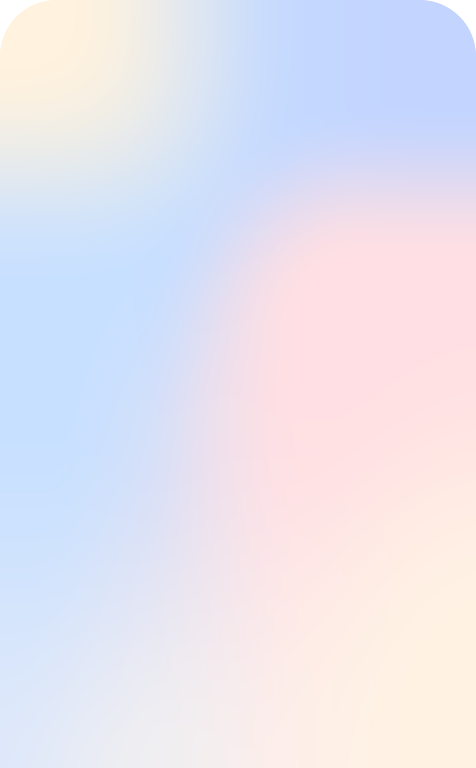
Reproduce this background procedurally as a Shadertoy shader.

```glsl
// Soft pastel gradient card: blue ground, cream and pink glows, rounded top corners.

const float HEIGHT = 1.61; // card height in card widths

// Signed distance to a quarter plane (right of and below corner) with a rounded corner.
float roundedQuarter(vec2 p, vec2 corner, float radius) {
    vec2 d = vec2(corner.x - p.x, p.y - corner.y) + radius;
    return length(max(d, 0.0)) + min(max(d.x, d.y), 0.0) - radius;
}

// Falls softly from 1 inside to 0 outside.
float glow(float inner, float outer, float d) {
    return 1.0 - smoothstep(inner, outer, d);
}

void mainImage(out vec4 fragColor, in vec2 fragCoord) {
    vec2 uv = fragCoord / iResolution.xy;
    vec2 p = uv * vec2(1.0, HEIGHT);

    // Blue ground, paler towards the bottom
    vec3 color = mix(vec3(0.785, 0.88, 1.0), vec3(0.765, 0.835, 1.0), smoothstep(0.15, 0.9, p.x));
    color = mix(color, vec3(0.87, 0.91, 0.98), glow(0.0, 0.45, uv.y));

    // Slanted lilac veil
    vec3 lilac = mix(vec3(0.94, 0.935, 0.945), vec3(0.89, 0.88, 0.95), smoothstep(0.0, 0.4, uv.y));
    float veil = smoothstep(-0.2, 0.2, p.x - 0.15 - 0.4 * uv.y);
    color = mix(color, lilac, veil * glow(0.45, 0.7, uv.y));

    // Pink field, with a cream glow in its lower right
    vec3 pink = mix(vec3(0.99, 0.93, 0.92), vec3(1.0, 0.875, 0.89), smoothstep(0.0, 0.5, uv.y));
    float creamRadius = length((p - vec2(1.05, 0.0)) / vec2(0.38, 0.63));
    pink = mix(pink, vec3(1.0, 0.95, 0.89), glow(0.4, 1.5, creamRadius));
    color = mix(color, pink, glow(-0.17, 0.17, roundedQuarter(p, vec2(0.47, 1.225), 0.3)));

    // Cream glow in the upper left, squarer than an ellipse
    vec2 q = abs(p - vec2(0.0, HEIGHT)) / vec2(0.43, 0.40);
    float squareRadius = pow(q.x * q.x * q.x + q.y * q.y * q.y, 1.0 / 3.0);
    color = mix(color, vec3(1.0, 0.95, 0.87), glow(0.3, 1.5, squareRadius));

    // White outside the rounded top corners
    vec2 mirrored = vec2(0.5 - abs(p.x - 0.5), p.y);
    float edge = roundedQuarter(mirrored, vec2(0.0, HEIGHT), 0.118);
    float pixel = 1.0 / iResolution.x;
    color = mix(color, vec3(1.0), smoothstep(-0.5 * pixel, 0.5 * pixel, edge));

    fragColor = vec4(color, 1.0);
}
```
